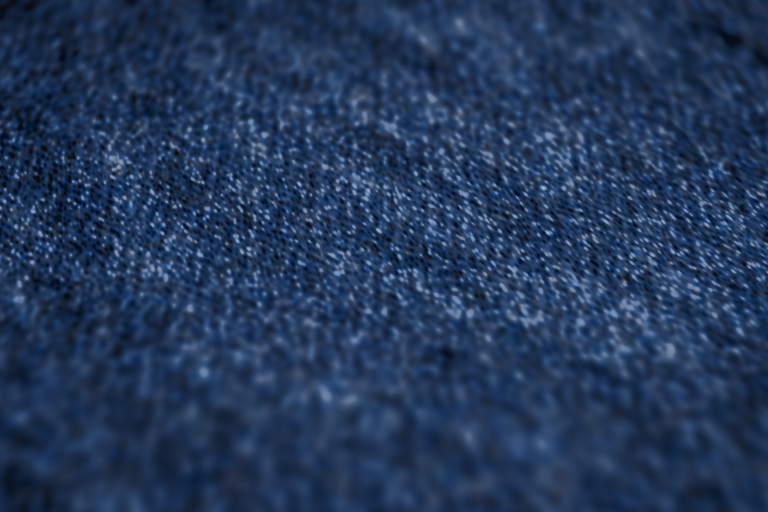
Write a Shadertoy shader that draws this texture.

```glsl
// Dark blue denim seen at a low angle, sharp only in a narrow band across the middle.

const float TAU = 6.2831853;
const float WALE_PITCH = 0.0325;   // distance between woven columns
const float ROW_PITCH = 0.0156;    // distance between stitches in a column
const float STROKE_ANGLE = -0.85;  // threads fall towards the right
const float MAX_BLUR = 0.0095;

vec3 hash3(vec2 cell) {
    vec3 h = fract(cell.xyx * vec3(0.1031, 0.1030, 0.0973));
    h += dot(h, h.yxz + 33.33);
    return fract((h.xxy + h.yzz) * h.zyx);
}

// Scattered soft strokes, one per cell, with zero mean brightness.
// Defocus widens each stroke and dims it accordingly.
float flecks(vec2 p, vec2 cell, vec2 size, float angle, float rarity, float blur, float seed) {
    vec2 axis = vec2(cos(angle), sin(angle));
    vec2 spread = sqrt(size * size + blur * blur);
    float gain = pow(size.x * size.y / (spread.x * spread.y), 0.82);
    vec2 home = floor(p / cell);
    float sum = 0.0;
    for (int j = -3; j <= 3; j++) {
        for (int i = -3; i <= 3; i++) {
            vec2 id = home + vec2(i, j);
            vec3 rnd = hash3(id + seed);
            vec2 d = p - (id + 0.5 + 0.8 * (rnd.xy - 0.5)) * cell;
            vec2 local = vec2(dot(d, axis), dot(d, vec2(-axis.y, axis.x))) / spread;
            float brightness = pow(rnd.z, rarity) - 1.0 / (rarity + 1.0);
            sum += brightness * max(exp(-0.5 * dot(local, local)) - 0.03, 0.0);
        }
    }
    return sum * gain;
}

// Periodic thread relief, flattened by defocus.
float ripple(float turns, float pitch, float blur) {
    float ratio = TAU * blur / pitch;
    return cos(TAU * turns) * exp(-0.5 * ratio * ratio);
}

// Columns and diagonal twill, slightly bent by layered sines.
float weave(vec2 p, float blur) {
    float bend = 0.12 * sin(p.y * 31.0 + p.x * 9.0) + 0.08 * sin(p.y * 73.0 - p.x * 17.0);
    float column = p.x / WALE_PITCH + bend;
    float row = p.y / ROW_PITCH + 0.15 * sin(p.x * 43.0);
    float columns = ripple(column, WALE_PITCH, blur);
    float twill = ripple(column + row, 0.9 * ROW_PITCH, blur);
    return 0.11 * columns + 0.09 * twill;
}

vec3 denimColor(float tone) {
    vec3 dyes[6] = vec3[6](
        vec3(0.02, 0.05, 0.11), vec3(0.06, 0.13, 0.23), vec3(0.10, 0.18, 0.31),
        vec3(0.15, 0.245, 0.39), vec3(0.23, 0.33, 0.48), vec3(0.41, 0.50, 0.64));
    vec3 color = dyes[0];
    for (int i = 1; i < 6; i++) {
        color = mix(color, dyes[i], clamp(tone * 5.0 - float(i - 1), 0.0, 1.0));
    }
    return color + vec3(0.25, 0.24, 0.22) * max(tone - 1.0, 0.0);
}

void mainImage(out vec4 fragColor, in vec2 fragCoord) {
    vec2 view = (fragCoord - 0.5 * iResolution.xy) / iResolution.y;
    vec2 cloth = view / (1.0 - vec2(0.45, 0.2) * view.y);

    // Tilted focus band
    float focusDistance = abs(view.y - 0.06 + 0.05 * view.x);
    float blur = min(0.028 * max(focusDistance - 0.05, 0.0), MAX_BLUR);

    // Light falling off towards the corners
    vec2 lens = view * vec2(0.8, 1.1);
    float tone = 0.61 - 0.50 * dot(lens, lens) + 0.07 * view.x;

    // Worn patches and creases
    float wear = flecks(cloth, vec2(0.16, 0.09), vec2(0.07, 0.02), -0.6, 2.0, blur, 11.0);
    float creases = flecks(cloth, vec2(0.05, 0.035), vec2(0.018, 0.009), -0.7, 2.0, blur, 23.0);
    tone += 0.40 * wear + 0.30 * creases;

    // Thread strokes, bright fibre ends and woven relief
    float threads = flecks(cloth, vec2(0.0095, 0.0085), vec2(0.0036, 0.0021),
                           STROKE_ANGLE, 2.0, blur, 37.0);
    float sparkles = flecks(cloth, vec2(0.018, 0.014), vec2(0.0036, 0.0028),
                            STROKE_ANGLE, 8.0, blur, 71.0);
    tone += 1.35 * threads + 0.55 * sparkles + weave(cloth, blur);

    // Undyed fibres and haze pull the blue towards grey
    float grey = flecks(cloth, vec2(0.02, 0.016), vec2(0.007, 0.005), 0.0, 1.0, blur, 113.0);
    grey += 0.15 * blur / MAX_BLUR - 0.05;
    vec3 color = denimColor(tone) + grey * vec3(0.08, 0.0, -0.09);
    fragColor = vec4(clamp(color, 0.0, 1.0), 1.0);
}
```
